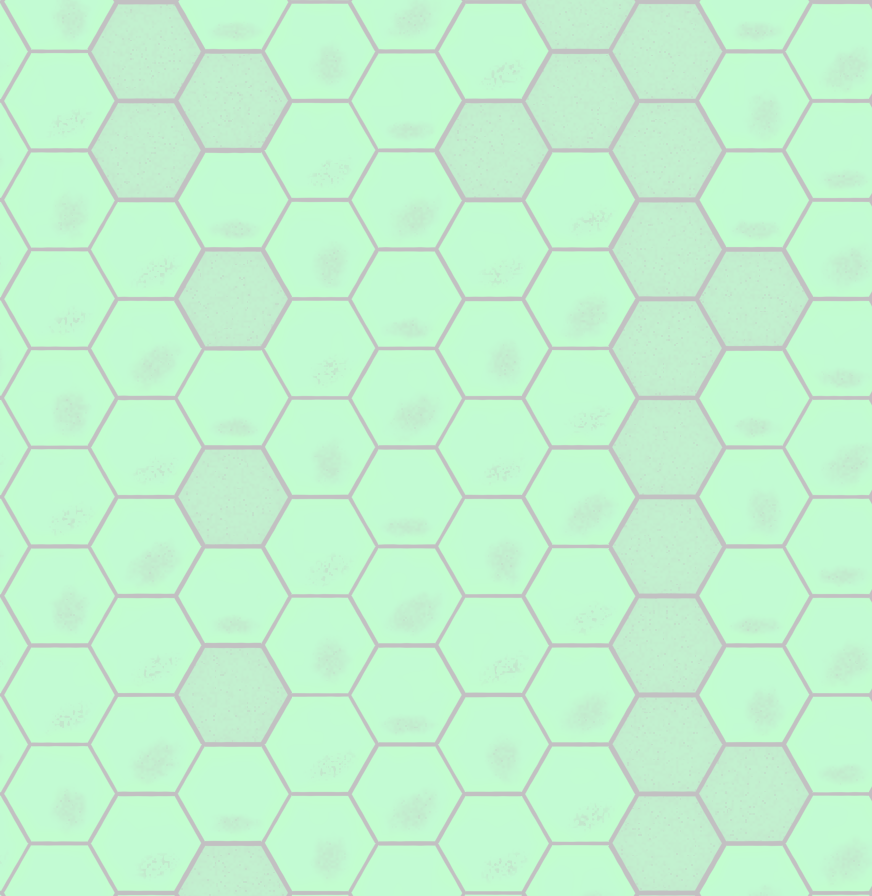
Write a WebGL 2 fragment shader that draws this pattern.

```glsl
#version 300 es
precision highp float;
// Mint hexagon tiles with grey-mauve joints, drawn as a nearest-centre lattice.
// Some tiles are dulled all over; the rest carry one of four grainy smudges
// low in the tile, alternating down each column.

uniform vec2 u_resolution;
out vec4 fragColor;

// Lattice, in canvas heights, with y running down
const vec2 PITCH = vec2(0.0969, 0.1105);
const vec2 FIRST_CENTRE = vec2(0.0664, 0.1126);
const float JOINT_THIN = 0.0038;
const float JOINT_VARIATION = 0.0012;
const float JOINT_DULL_EXTRA = 0.0009;
const float JOINT_WOBBLE = 0.0007;
const float GRAIN_FREQ = 340.0;

const vec3 MINT = vec3(0.76, 0.985, 0.828);
const vec3 MINT_WARM = vec3(0.76, 0.992, 0.812);
const vec3 DULL_MINT = vec3(0.76, 0.945, 0.812);
const vec3 SMUDGE = vec3(0.76, 0.89, 0.795);
const vec3 SPECK = vec3(0.76, 0.83, 0.78);
const vec3 JOINT = vec3(0.76, 0.752, 0.76);

// Smudge kinds: flecks, blob, wide, strip (centre xy, radii, in tile heights)
const vec4 SMUDGE_SHAPE[4] = vec4[4](
  vec4(0.10, 0.23, 0.30, 0.15), vec4(0.11, 0.15, 0.22, 0.27),
  vec4(0.08, 0.18, 0.34, 0.22), vec4(0.02, 0.30, 0.29, 0.12));
const float SMUDGE_TILT[4] = float[4](0.45, 0.0, 0.6, 0.0);
const int KIND_EVEN[10] = int[10](0, 0, 3, 1, 3, 0, 2, 0, 1, 2);
const int KIND_ODD[10] = int[10](1, 2, 3, 0, 2, 1, 0, 0, 3, 3);

float hash(vec2 p) {
  vec3 q = fract(vec3(p.xyx) * vec3(0.1031, 0.1030, 0.0973));
  q += dot(q, q.yzx + 33.33);
  return fract((q.x + q.y) * q.z);
}

float noise(vec2 p) {
  vec2 i = floor(p), f = fract(p);
  f = f * f * (3.0 - 2.0 * f);
  return mix(mix(hash(i), hash(i + vec2(1, 0)), f.x),
             mix(hash(i + vec2(0, 1)), hash(i + vec2(1, 1)), f.x), f.y);
}

// Odd columns sit half a tile higher
vec2 tileCentre(vec2 cell) {
  return FIRST_CENTRE + PITCH * vec2(cell.x, cell.y - 0.5 * mod(cell.x, 2.0));
}

bool isDull(vec2 cell) {
  int c = int(cell.x), r = int(cell.y);
  return c == 7 || (c == 2 && r % 2 == 0) || (c == 1 && r < 2)
      || (c == 5 && r == 1) || (c == 6 && r < 1)
      || (c == 8 && (r == 2 || r == 7));
}

void main() {
  float pixel = 1.0 / u_resolution.y;
  vec2 p = gl_FragCoord.xy * pixel;
  p.y = 1.0 - p.y;

  // Nearest tile
  vec2 cell = vec2(0.0);
  float nearest = 1e5;
  float column = floor((p.x - FIRST_CENTRE.x) / PITCH.x);
  for (int i = 0; i < 2; i++) {
    float c = column + float(i);
    float row = floor((p.y - FIRST_CENTRE.y) / PITCH.y + 0.5 * mod(c, 2.0) + 0.5);
    float d = distance(p, tileCentre(vec2(c, row)));
    if (d < nearest) { nearest = d; cell = vec2(c, row); }
  }
  vec2 centre = tileCentre(cell);

  // Nearest edge, and the tile across it
  float edge = 1e5;
  vec2 across = cell;
  for (int i = 0; i < 9; i++) {
    vec2 other = cell + vec2(i % 3 - 1, i / 3 - 1);
    if (other == cell) continue;
    vec2 q = tileCentre(other);
    float d = dot(0.5 * (centre + q) - p, normalize(q - centre));
    if (d < edge) { edge = d; across = other; }
  }

  // Tile face with a faint warm rim and mottling
  bool dull = isDull(cell);
  vec2 local = (p - centre) / PITCH.y;
  float grain = noise(p * GRAIN_FREQ);
  float fine = hash(floor(p * GRAIN_FREQ * 1.4) + 17.0);
  float rim = 1.0 - smoothstep(0.004, 0.022, edge);
  vec3 color = mix(MINT, MINT_WARM, clamp(rim + noise(p * 45.0) - 0.55, 0.0, 1.0));

  if (dull) {
    color = mix(DULL_MINT, SMUDGE, 0.45 * grain * grain + 0.2 * rim);
    color = mix(color, SPECK, 0.5 * smoothstep(0.94, 1.0, fine));
  } else {
    int c = clamp(int(cell.x), 0, 9);
    int kind = mod(cell.y, 2.0) < 0.5 ? KIND_EVEN[c] : KIND_ODD[c];
    vec4 shape = SMUDGE_SHAPE[kind];
    float a = SMUDGE_TILT[kind];
    vec2 s = mat2(cos(a), sin(a), -sin(a), cos(a)) * (local - shape.xy) / shape.zw;
    float fade = 1.0 - smoothstep(0.25, 1.05, length(s) + 0.3 * (noise(p * 110.0) - 0.5));
    float flecks = fade * smoothstep(0.58, 0.85, grain);
    float amount = kind == 0 ? 0.16 * fade + 0.7 * flecks : fade * (0.36 + 0.4 * grain);
    color = mix(color, SMUDGE, amount);
    color = mix(color, SPECK, 0.4 * fade * smoothstep(0.93, 1.0, fine));
  }

  // Joints: width varies by edge and swells beside dull tiles
  float width = JOINT_THIN + JOINT_VARIATION * hash(cell + across + 40.0);
  if (dull || isDull(across)) width += JOINT_DULL_EXTRA;
  width += JOINT_WOBBLE * (noise(p * 130.0) - 0.5);
  float joint = 1.0 - smoothstep(-0.8 * pixel, 0.8 * pixel, edge - 0.5 * width);
  fragColor = vec4(mix(color, JOINT, joint), 1.0);
}
```
